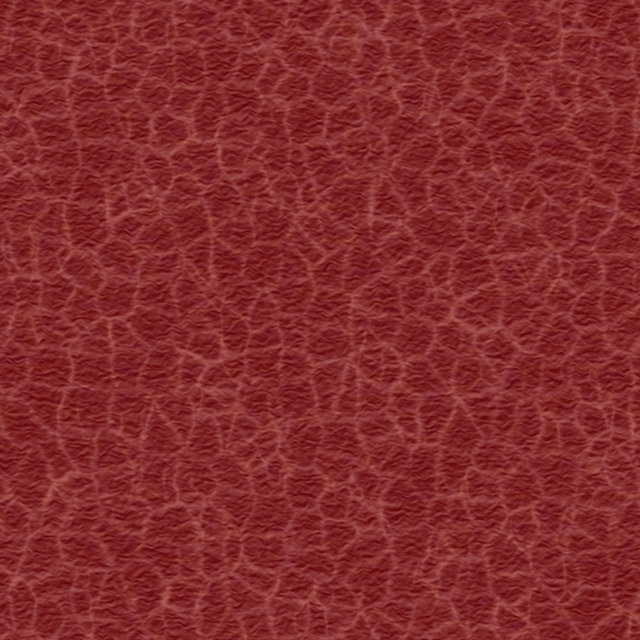
This texture is drawn by a Shadertoy shader. Its source:

```glsl
const vec3 DEEP_RED = vec3(0.450, 0.086, 0.103);
const vec3 CREASE_PINK = vec3(0.660, 0.340, 0.325);
const vec3 PLUM_SHIFT = vec3(-0.012, -0.008, 0.022);

const float MAIN_CELLS = 18.0;       // large creases across the canvas
const float MINOR_CELLS = 23.0;      // fainter creases across the canvas
const float MAIN_WIDTH = 0.085;      // crease falloff, in cells
const float MINOR_WIDTH = 0.075;
const float MAIN_STRENGTH = 0.58;
const float MINOR_STRENGTH = 0.46;
const float WOBBLE = 0.0075;         // bending of the creases
const vec2 GRAIN_SCALE = vec2(68.0, 135.0);
const vec2 LIGHT_STEP = vec2(-0.0012, 0.0036);
const float GRAIN_STRENGTH = 0.42;
const float BASE_TONE = 0.13;

// Integer hash giving two values in 0..1
vec2 hash2(vec2 cell) {
    uvec2 q = uvec2(ivec2(cell) + 4096);
    uint n = q.x * 1597334677u ^ q.y * 3812015801u;
    n = (n ^ (n >> 15)) * 2246822519u;
    n ^= n >> 13;
    uint m = n * 3266489917u;
    m ^= m >> 16;
    return vec2(n & 65535u, m & 65535u) / 65535.0;
}

float cornerSlope(vec2 cell, vec2 offset) {
    float angle = 6.28318 * hash2(cell).x;
    return dot(vec2(cos(angle), sin(angle)), offset);
}

float gradientNoise(vec2 p) {
    vec2 i = floor(p), f = fract(p);
    vec2 u = f * f * f * (f * (f * 6.0 - 15.0) + 10.0);
    vec2 e = vec2(1.0, 0.0);
    float low = mix(cornerSlope(i, f), cornerSlope(i + e, f - e), u.x);
    float high = mix(cornerSlope(i + e.yx, f - e.yx), cornerSlope(i + 1.0, f - 1.0), u.x);
    return 1.4 * mix(low, high, u.y);
}

// Distance to the nearest border between Voronoi cells
float borderDistance(vec2 p) {
    vec2 i = floor(p), f = fract(p);
    vec2 nearest = vec2(0.0), home = vec2(0.0);
    float best = 8.0;
    for (int y = -1; y <= 1; y++)
    for (int x = -1; x <= 1; x++) {
        vec2 g = vec2(x, y);
        vec2 r = g + hash2(i + g) - f;
        if (dot(r, r) < best) {
            best = dot(r, r);
            nearest = r;
            home = g;
        }
    }
    float border = 8.0;
    for (int y = -2; y <= 2; y++)
    for (int x = -2; x <= 2; x++) {
        vec2 g = home + vec2(x, y);
        vec2 r = g + hash2(i + g) - f;
        vec2 gap = r - nearest;
        if (dot(gap, gap) > 0.0001)
            border = min(border, dot(0.5 * (r + nearest), normalize(gap)));
    }
    return border;
}

// Soft ridge with a thin bright core
float crease(vec2 p, float width) {
    float d = borderDistance(p) / width;
    return 0.55 * exp(-d * d) + 0.45 * exp(-0.8 * d);
}

// Fine wrinkles, stretched sideways
float grainHeight(vec2 p) {
    vec2 q = p * GRAIN_SCALE;
    q.y += 0.7 * gradientNoise(p * 55.0 + 7.0);
    return gradientNoise(q) + 0.55 * gradientNoise(q * 1.9 + 31.0);
}

void mainImage(out vec4 fragColor, in vec2 fragCoord) {
    vec2 uv = fragCoord / iResolution.y;

    // Bent crease network
    vec2 bend = vec2(gradientNoise(uv * 26.0), gradientNoise(uv * 26.0 + 53.0));
    bend += 0.3 * vec2(gradientNoise(uv * 75.0 + 11.0), gradientNoise(uv * 75.0 + 91.0));
    vec2 p = uv + WOBBLE * bend;
    float mainFade = 0.82 + 0.45 * gradientNoise(uv * 13.0 + 17.0);
    float minorFade = smoothstep(-0.45, 0.5, gradientNoise(uv * 11.0 + 71.0));
    float mainCrease = MAIN_STRENGTH * mainFade * crease(p * MAIN_CELLS, MAIN_WIDTH);
    float minorCrease = MINOR_STRENGTH * minorFade * crease(p * MINOR_CELLS + 37.0, MINOR_WIDTH);
    float creases = mainCrease + minorCrease * (1.0 - 0.6 * mainCrease);

    // Relief of the grain, lit from above
    float relief = grainHeight(uv) - grainHeight(uv + LIGHT_STEP);
    float clouds = 0.06 * gradientNoise(uv * 6.0 + 5.0);
    float tone = BASE_TONE + clouds + creases;
    tone += GRAIN_STRENGTH * relief * (1.0 - 0.45 * min(creases, 1.0));

    // Leather colour with a faint plum tint
    vec3 color = mix(DEEP_RED, CREASE_PINK, clamp(tone, -0.2, 1.1));
    color += PLUM_SHIFT * gradientNoise(uv * vec2(32.0, 60.0) + 23.0);
    fragColor = vec4(color, 1.0);
}
```
